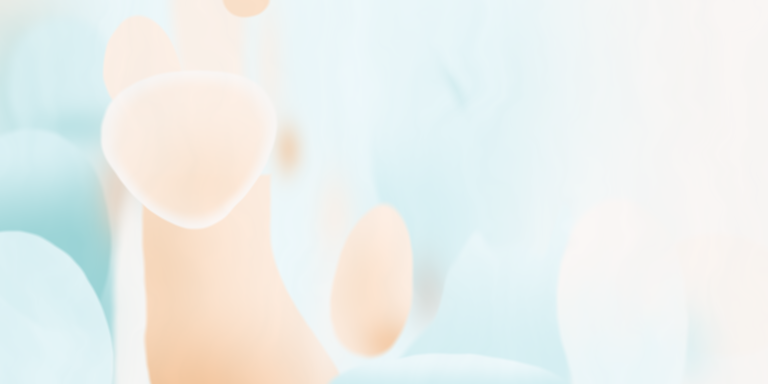
This background is drawn by a WebGL 1 fragment shader. Its source:

```glsl
precision highp float;

uniform vec2 u_resolution;

const vec3 ICE = vec3(0.922, 0.967, 0.977);
const vec3 PEARL = vec3(0.973, 0.962, 0.955);
const vec3 AQUA = vec3(0.82, 0.93, 0.945);
const vec3 TEAL = vec3(0.61, 0.83, 0.84);
const vec3 CREAM = vec3(0.985, 0.935, 0.898);
const vec3 PEACH = vec3(0.975, 0.875, 0.785);
const vec3 AMBER = vec3(0.945, 0.765, 0.605);
const vec3 CLAY = vec3(0.81, 0.78, 0.75);
const float EDGE = 0.005;
const float WARP = 0.014;
const float STREAK = 0.022;

float hash(vec2 p) {
  return fract(sin(dot(p, vec2(127.1, 311.7))) * 4375.85);
}

float noise(vec2 p) {
  vec2 i = floor(p), f = fract(p);
  f = f * f * (3.0 - 2.0 * f);
  return mix(mix(hash(i), hash(i + vec2(1, 0)), f.x),
             mix(hash(i + vec2(0, 1)), hash(i + 1.0), f.x), f.y);
}

float fbm(vec2 p) {
  float sum = 0.0, amp = 0.5;
  for (int i = 0; i < 4; i++) {
    sum += amp * noise(p);
    p = p * 2.03 + 7.1;
    amp *= 0.5;
  }
  return sum;
}

// Signed distance of an egg; positive taper widens its top
float lobe(vec2 p, vec2 center, vec2 radius, float taper, float tilt) {
  float c = cos(tilt), s = sin(tilt);
  vec2 q = mat2(c, -s, s, c) * (p - center) / radius;
  q.x /= max(1.0 + taper * q.y, 0.25);
  return (length(q) - 1.0) * min(radius.x, radius.y);
}

float cover(float d, float soft) {
  return 1.0 - smoothstep(-soft, soft, d);
}

float glow(vec2 p, vec2 center, vec2 radius) {
  vec2 q = (p - center) / radius;
  return exp(-dot(q, q));
}

vec3 backdrop(vec2 p) {
  vec3 col = mix(ICE, PEARL, smoothstep(1.15, 1.9, p.x + 0.15 * (fbm(p * 3.0) - 0.5)));
  col = mix(col, AQUA, 0.55 * glow(p, vec2(1.12, 0.40), vec2(0.17, 0.22)));
  col = mix(col, AQUA, 0.30 * glow(p, vec2(1.25, 0.72), vec2(0.22, 0.3)));
  // Curved fold and small wisp
  float fold = p.x - 0.965 - 0.75 * pow(max(0.57 - p.y, 0.0), 1.7);
  float foldSpan = smoothstep(0.2, 0.3, p.y) * (1.0 - smoothstep(0.45, 0.7, p.y));
  col = mix(col, AQUA, foldSpan * smoothstep(-0.01, 0.02, fold) * exp(-max(fold, 0.0) * 9.0));
  float wisp = abs(p.x - 1.19 - 0.55 * (0.75 - p.y)) - 0.012;
  col = mix(col, TEAL, 0.28 * cover(wisp, 0.025) * glow(p, vec2(1.18, 0.77), vec2(0.06, 0.06)));
  return mix(col, CLAY, 0.5 * glow(p, vec2(1.11, 0.24), vec2(0.05, 0.09)));
}

vec3 leftPlumes(vec3 col, vec2 p) {
  col = mix(col, CREAM, 0.8 * glow(p, vec2(0.0, 1.0), vec2(0.15, 0.2)));
  col = mix(col, TEAL, 0.5 * glow(p, vec2(0.06, 0.76), vec2(0.16, 0.24)));
  float back = lobe(p, vec2(0.18, 0.73), vec2(0.15, 0.22), 0.15, 0.25);
  col = mix(col, mix(AQUA, ICE, 0.35), 0.75 * cover(back, 0.018));
  col = mix(col, TEAL, 0.45 * glow(p, vec2(0.2, 0.67), vec2(0.12, 0.05)));
  float middle = lobe(p, vec2(0.10, 0.40), vec2(0.19, 0.27), 0.2, 0.35);
  vec3 depth = mix(TEAL, mix(AQUA, ICE, 0.3), smoothstep(0.34, 0.61, p.y - 0.15 * p.x));
  col = mix(col, depth, cover(middle, EDGE * 1.6));
  col = mix(col, TEAL, 0.85 * glow(p, vec2(0.25, 0.16), vec2(0.1, 0.28)));
  float front = lobe(p, vec2(0.0, 0.04), vec2(0.30, 0.36), -0.12, -0.2);
  vec3 skin = mix(AQUA, ICE, 0.25 + 0.6 * fbm(vec2(p.x * 9.0 + p.y * 7.0, p.y * 4.0)));
  return mix(col, skin, 0.95 * cover(front, EDGE));
}

vec3 peachPlumes(vec3 col, vec2 p) {
  // Upper stem, drop and side stain
  float stem = abs(p.x - 0.55) - 0.085 - 0.1 * max(p.y - 0.85, 0.0);
  col = mix(col, CREAM, 0.85 * cover(stem, 0.03) * smoothstep(0.65, 0.8, p.y));
  col = mix(col, CREAM, 0.6 * glow(p, vec2(0.70, 0.83), vec2(0.04, 0.2)));
  col = mix(col, PEACH, cover(lobe(p, vec2(0.645, 1.01), vec2(0.058, 0.05), 0.0, 0.0), EDGE));
  col = mix(col, AMBER, 0.6 * glow(p, vec2(0.745, 0.61), vec2(0.035, 0.065)));
  col = mix(col, CREAM, cover(lobe(p, vec2(0.37, 0.83), vec2(0.10, 0.135), -0.15, 0.1), EDGE));
  // Shaded veil beside the trunk
  col = mix(col, mix(PEACH, CLAY, 0.5), 0.9 * glow(p, vec2(0.31, 0.50), vec2(0.06, 0.13)));
  col = mix(col, PEARL, 0.85 * cover(lobe(p, vec2(0.35, 0.16), vec2(0.055, 0.33), 0.0, 0.0), 0.015));
  // Trunk
  float leftEdge = 0.378 + 0.5 * pow(max(0.2 - p.y, 0.0), 2.0);
  float rightEdge = 0.70 + 0.21 * (1.0 - smoothstep(-0.08, 0.40, p.y));
  float trunk = max(max(leftEdge - p.x, p.x - rightEdge), p.y - 0.55);
  vec3 fill = mix(AMBER, PEACH, smoothstep(-0.08, 0.24, p.y - 0.10 * (p.x - 0.4)));
  fill = mix(fill, CREAM, 0.75 * smoothstep(0.5, 0.88, p.x + 0.35 * p.y));
  fill = mix(fill, AMBER, 0.30 * glow(p, vec2(0.42, 0.28), vec2(0.10, 0.2)));
  col = mix(col, fill, cover(trunk, EDGE * 1.5));
  // Large heart-shaped lobe with a pale rim
  float heart = lobe(p, vec2(0.495, 0.605), vec2(0.215, 0.205), 0.40, 0.12);
  vec3 inside = mix(CREAM, PEACH, 0.75 * glow(p, vec2(0.53, 0.52), vec2(0.17, 0.14)));
  inside = mix(PEARL, inside, smoothstep(0.0, 0.05, -heart));
  return mix(col, inside, 0.96 * cover(heart, EDGE));
}

vec3 petal(vec3 col, vec2 p) {
  col = mix(col, CREAM, 0.7 * glow(p, vec2(0.87, 0.43), vec2(0.05, 0.12)));
  col = mix(col, PEARL, 0.7 * glow(p, vec2(0.87, 0.18), vec2(0.06, 0.18)));
  float d = lobe(p, vec2(0.972, 0.27), vec2(0.102, 0.20), -0.12, -0.16);
  vec3 fill = mix(CREAM, PEACH, 0.8 * glow(p, vec2(0.95, 0.25), vec2(0.09, 0.14)));
  fill = mix(fill, AMBER, 0.75 * glow(p, vec2(1.01, 0.11), vec2(0.07, 0.07)));
  return mix(col, fill, cover(d, EDGE * 1.4));
}

vec3 rightPlumes(vec3 col, vec2 p) {
  // Ragged aqua mound
  float crest = 0.38 - 1.15 * max(1.29 - p.x, 0.0) + 0.18 * (noise(vec2(p.x * 17.0, 2.0)) - 0.5);
  float mound = max(p.y - crest, p.x - 1.49);
  vec3 veil = mix(AQUA, ICE, smoothstep(0.05, 0.42, p.y));
  col = mix(col, veil, 0.85 * cover(mound, 0.018));
  // Pearl lobes
  float side = lobe(p, vec2(1.88, 0.23), vec2(0.20, 0.155), 0.1, -0.15);
  col = mix(col, mix(PEARL, CREAM, 0.25), 0.85 * cover(side, 0.012));
  col = mix(col, AQUA, 0.6 * glow(p, vec2(1.78, 0.10), vec2(0.08, 0.11)));
  float dome = lobe(p, vec2(1.625, 0.17), vec2(0.165, 0.32), 0.05, 0.1);
  vec3 shell = mix(ICE, PEARL, smoothstep(0.0, 0.4, p.y + 0.3 * (fbm(p * vec2(9.0, 4.0)) - 0.5)));
  col = mix(col, shell, 0.9 * cover(dome, EDGE * 1.6));
  // Foam along the bottom
  float foam = lobe(p, vec2(1.18, -0.04), vec2(0.33, 0.12), 0.0, -0.02);
  vec3 froth = mix(AQUA, ICE, smoothstep(-0.02, 0.065, p.y));
  return mix(col, froth, cover(foam, EDGE));
}

void main() {
  vec2 p = gl_FragCoord.xy / u_resolution * vec2(2.0, 1.0);
  vec2 drift = vec2(fbm(p * 5.0), fbm(p * 5.0 + 19.0)) - 0.47;
  vec2 q = p + WARP * 2.0 * drift;

  vec3 col = backdrop(q);
  col = leftPlumes(col, q);
  col = peachPlumes(col, q);
  col = petal(col, q);
  col = rightPlumes(col, q);

  // Fine vertical ink strands
  float strands = fbm(vec2(p.x * 22.0 + drift.x * 5.0, p.y * 2.5)) - 0.47;
  col += STREAK * strands * vec3(1.6, 0.8, 0.7);
  gl_FragColor = vec4(clamp(col, 0.0, 1.0), 1.0);
}
```
